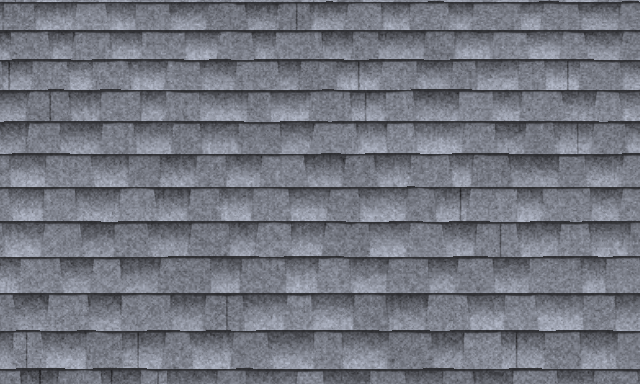
This texture is drawn by a WebGL 2 fragment shader. Its source:

```glsl
#version 300 es
precision highp float;
// Roof of grey laminated shingles: raised tabs, shaded slots and granular grain.
uniform vec2 u_resolution;
out vec4 fragColor;

// Lengths are fractions of the canvas height.
const vec3 SHADOW = vec3(0.13, 0.13, 0.14);
const vec3 LIGHT = vec3(0.635, 0.655, 0.71);
const float FIRST_COURSE = 0.0043;  // top of course 0, measured downward
const float COURSE_STEP = 0.0726;   // course height at the top
const float COURSE_GROWTH = 0.0013; // courses grow toward the viewer
const float TAB_WIDTH = 0.088;
const float TAB_GROWTH = 0.012;
const float TAB_JITTER = 0.22;      // in tab widths
const float SLANT = 0.15;           // in tab widths
const float LINE_WIDTH = 0.0058;
const float JOINT_WIDTH = 0.0016;
const float JOINT_CHANCE = 0.1;
const float GRAIN_SCALE = 235.0;
const float GRAIN_STRENGTH = 0.42;

float hash(vec2 p) {
    return fract(sin(dot(p, vec2(127.1, 311.7))) * 43758.5453);
}

float noise(vec2 p) {
    vec2 i = floor(p), f = fract(p);
    f = f * f * (3.0 - 2.0 * f);
    return mix(mix(hash(i), hash(i + vec2(1, 0)), f.x),
               mix(hash(i + vec2(0, 1)), hash(i + vec2(1, 1)), f.x), f.y);
}

// Course coordinate at a depth below the top edge
float courseAt(float depth) {
    float d = depth - FIRST_COURSE;
    return (sqrt(COURSE_STEP * COURSE_STEP + 4.0 * COURSE_GROWTH * d) - COURSE_STEP)
           / (2.0 * COURSE_GROWTH);
}

bool isRaised(float tab) { return mod(tab, 2.0) > 0.5; }

// Left edge of a tab; raised tabs widen downward
float tabEdge(float tab, float course, float v) {
    vec2 id = vec2(tab, course);
    float lean = SLANT * hash(id + 7.3) * (v - 0.5);
    return tab + TAB_JITTER * (2.0 * hash(id) - 1.0) + (isRaised(tab) ? -lean : lean);
}

// Brightness of a tab: raised ones nearly flat, slots fade from dark to light
float tabLevel(float tab, float course, float v) {
    float tone = hash(vec2(tab, course) + 21.7) - 0.5;
    if (isRaised(tab)) return mix(0.63, 0.74, v) + 0.1 * tone;
    return mix(0.34, 0.94, smoothstep(-0.05, 0.95, v)) + 0.12 * tone;
}

void main() {
    vec2 p = gl_FragCoord.xy / u_resolution.y;
    float pixel = 1.0 / u_resolution.y;
    float depth = 1.0 - p.y;

    // Course and height within it, v runs from top to bottom
    float wobble = 0.0022 * (noise(vec2(p.x * 14.0, floor(depth * 11.0))) - 0.5);
    float q = courseAt(depth + wobble);
    float course = floor(q);
    float v = q - course;
    float courseHeight = COURSE_STEP + COURSE_GROWTH * (2.0 * course + 1.0);

    // Nearest tab edge and the tabs on both sides of it
    float width = TAB_WIDTH + TAB_GROWTH * course / 11.0;
    float u = p.x / width + 2.0 * hash(vec2(course, 4.1)) + 4.0;
    float tab = floor(u + 0.5);
    float side = (u - tabEdge(tab, course, v)) * width;
    float blend = smoothstep(-0.8 * pixel, 0.8 * pixel, side);
    float level = mix(tabLevel(tab - 1.0, course, v), tabLevel(tab, course, v), blend);

    // Thin shade along the slot side of each edge
    float slotSide = isRaised(tab) ? -side : side;
    level -= 0.16 * smoothstep(-pixel, pixel, slotSide) * exp(-abs(side) / 0.003);

    // Occasional butt joints between neighbouring shingles
    float owner = side < 0.0 ? tab - 1.0 : tab;
    vec2 id = vec2(owner, course);
    float joint = abs(u - owner - mix(0.35, 0.65, hash(id + 3.9))) * width;
    float hasJoint = step(hash(id + 11.5), JOINT_CHANCE);
    level -= 0.4 * hasJoint * (1.0 - smoothstep(JOINT_WIDTH - pixel, JOINT_WIDTH + pixel, joint));

    // Mineral granules and broad weathering
    float grain = 0.65 * noise(p * GRAIN_SCALE) + 0.35 * noise(p * GRAIN_SCALE * 0.5 + 31.0);
    level += GRAIN_STRENGTH * (grain - 0.5);
    level += 0.09 * (noise(p * 5.0 + 9.0) - 0.5);
    float fleck = noise(p * GRAIN_SCALE * 0.8 + 77.0);
    level += 0.12 * smoothstep(0.8, 0.95, fleck) - 0.14 * smoothstep(0.2, 0.05, fleck);

    // Dark overlap line with a soft shadow below it
    float below = v * courseHeight;
    float thickness = LINE_WIDTH * (0.65 + 0.6 * noise(vec2(p.x * 32.0, course * 5.3)));
    float line = 1.0 - smoothstep(thickness - pixel, thickness + pixel, below);
    level *= 1.0 - 0.3 * exp(-max(below - thickness, 0.0) / 0.004);
    level = mix(level, 0.06 + 0.12 * grain, line);

    fragColor = vec4(mix(SHADOW, LIGHT, clamp(level, 0.0, 1.15)), 1.0);
}
```
